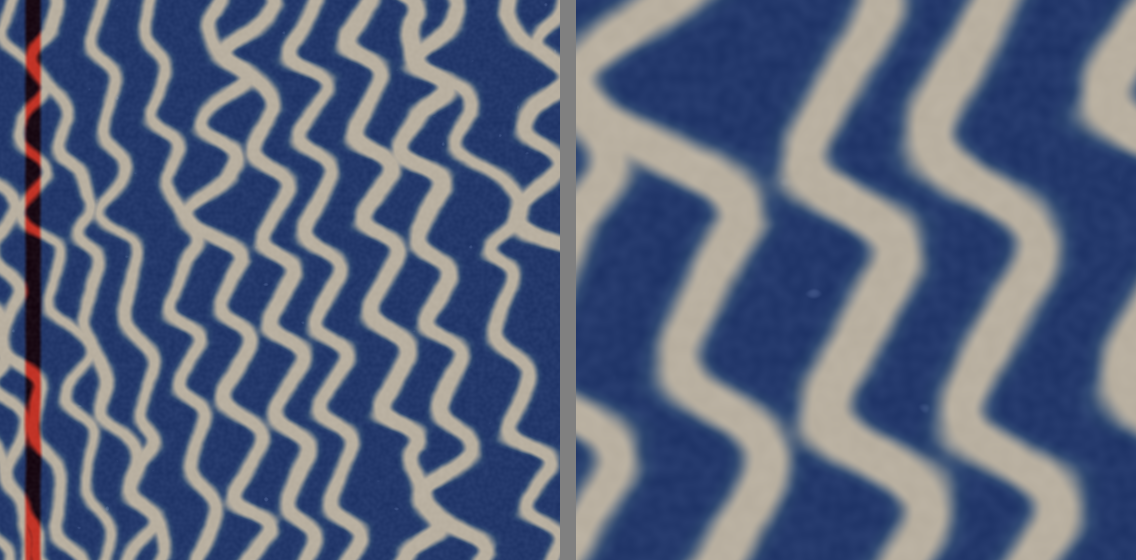
Left, the full canvas; right, a detail of the centre.
A WebGL 2 fragment shader for this pattern:

```glsl
#version 300 es
precision highp float;
// Pale wavy strands running down a blue ground, sometimes joining in pairs,
// with one dark vertical line that turns red where a strand passes over it.
// Each strand is a curve x(depth); the nearest one gives a soft distance field.

#define SPACING 0.090      // distance between strands at the top
#define WAVES 6.3          // wave count over the canvas height
#define WAVE_SIZE 0.027    // sideways swing of a strand
#define HALF_WIDTH 0.0138  // half thickness of a strand
#define ROW 0.25           // height of one joining zone
#define SOFTNESS 0.0068    // half width of the blurred edges
#define LINE_X 0.059       // centre of the dark line
#define LINE_HALF 0.0135   // half thickness of the dark line
#define GRAIN 0.030        // strength of the surface mottling

uniform vec2 u_resolution;
out vec4 outColor;

const float TAU = 6.2831853;
const vec3 BLUE  = vec3(0.138, 0.220, 0.420);
const vec3 TEAL  = vec3(0.215, 0.330, 0.470);
const vec3 CREAM = vec3(0.725, 0.690, 0.630);
const vec3 BLACK = vec3(0.095, 0.035, 0.075);
const vec3 RED   = vec3(0.760, 0.200, 0.150);

float hash(vec2 p) {
  vec3 q = fract(vec3(p.xyx) * 0.1031);
  q += dot(q, q.yzx + 33.33);
  return fract((q.x + q.y) * q.z);
}

float cornerSlope(vec2 cell, vec2 offset) {
  float angle = TAU * hash(cell + 57.0);
  return dot(vec2(cos(angle), sin(angle)), offset);
}

float gradientNoise(vec2 p) {
  vec2 i = floor(p), f = p - i;
  vec2 w = f * f * f * (f * (f * 6.0 - 15.0) + 10.0);
  vec2 e = vec2(1.0, 0.0);
  float low = mix(cornerSlope(i, f), cornerSlope(i + e, f - e), w.x);
  float high = mix(cornerSlope(i + e.yx, f - e.yx), cornerSlope(i + 1.0, f - 1.0), w.x);
  return mix(low, high, w.y);
}

// Strand before joining: slanted track plus a skewed, drifting wave
float waveX(float id, float depth) {
  float top = (id + 0.4 * (hash(vec2(id, 3.0)) - 0.5)) * SPACING;
  float side = top - 0.55;
  float slant = 0.08 + 0.35 * side * side + 1.5 * pow(max(side, 0.0), 2.0);
  float wander = gradientNoise(vec2(depth * 2.7, id * 7.31));
  float phase = TAU * (depth * WAVES + 0.5 * hash(vec2(id, 9.0)) + 0.4 * wander);
  float swing = WAVE_SIZE * mix(0.72, 1.0, smoothstep(0.1, 0.45, top));
  swing *= 1.0 + 0.7 * gradientNoise(vec2(depth * 4.0, id * 5.17 + 40.0));
  return top + slant * depth + swing * sin(phase + 0.4 * sin(phase));
}

// In each row a strand has one partner; some pairs are drawn together
float strandX(float id, float depth) {
  float row = floor(depth / ROW), t = fract(depth / ROW);
  float partner = id + (mod(id + row, 2.0) < 0.5 ? 1.0 : -1.0);
  vec2 key = vec2(min(id, partner), row);
  float own = waveX(id, depth);
  float middle = key.x * SPACING + 0.1;
  float chance = mix(0.04, 0.60, smoothstep(0.08, 0.32, abs(middle - 0.60)));
  float start = 0.28 * hash(key + 11.0);
  float end = 1.0 - 0.25 * hash(key + 23.0);
  float pull = smoothstep(start, start + 0.32, t) * (1.0 - smoothstep(end - 0.32, end, t));
  pull *= step(hash(key + 37.0), chance);
  return mix(own, waveX(partner, depth), 0.5 * pull);
}

float smoothMin(float a, float b, float k) {
  float h = max(k - abs(a - b), 0.0) / k;
  return min(a, b) - 0.25 * h * h * k;
}

float strandField(vec2 p) {
  const float STEP = 0.004;
  float depth = 1.0 - p.y, field = 1.0;
  for (float id = -5.0; id < 13.0; id++) {
    float x = strandX(id, depth);
    float slope = (strandX(id, depth + STEP) - x) / STEP;
    float thickness = HALF_WIDTH * mix(0.76, 1.0, smoothstep(0.15, 0.5, x));
    thickness *= 0.88 + 0.24 * hash(vec2(id, 71.0));
    thickness *= 1.0 + 0.35 * gradientNoise(vec2(depth * 9.0, id * 3.7));
    float d = abs(p.x - x) / sqrt(1.0 + slope * slope) - thickness;
    field = smoothMin(field, d, 0.007);
  }
  return field;
}

void main() {
  vec2 p = gl_FragCoord.xy / u_resolution.y;
  float soft = max(SOFTNESS, 1.0 / u_resolution.y);

  // Blue ground with a teal fringe, then the strands
  float field = strandField(p) + 0.0015 * gradientNoise(p * 55.0);
  float strand = 1.0 - smoothstep(-soft, soft, field);
  float fringe = 1.0 - smoothstep(0.0, 2.0 * soft, field);
  vec3 color = mix(mix(BLUE, TEAL, 0.8 * fringe), CREAM, strand);

  // Dark line, red at the crossings
  float wobble = 0.003 * gradientNoise(vec2(p.y * 14.0, 5.0));
  float lineField = abs(p.x - LINE_X - wobble) - LINE_HALF;
  float line = 1.0 - smoothstep(-0.7 * soft, 0.7 * soft, lineField);
  color = mix(color, mix(BLACK, RED, strand), line);

  // Rare pale specks and fine mottling
  float speck = smoothstep(0.52, 0.68, gradientNoise(p * 60.0 + 19.0));
  color += 0.10 * speck * (1.0 - strand) * (1.0 - line);
  float mottling = gradientNoise(p * 125.0) + 0.6 * gradientNoise(p * 48.0 + 8.0);
  color += GRAIN * mottling * mix(1.0, 0.5, strand);
  outColor = vec4(color, 1.0);
}
```
